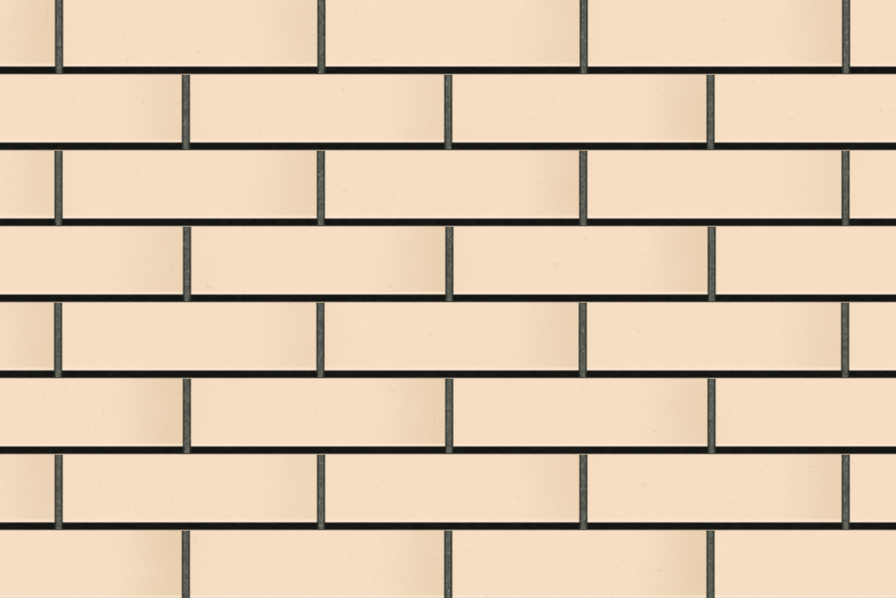
This texture is drawn by a Shadertoy shader. Its source:

```glsl
const vec2 PITCH = vec2(0.4387, 0.12705);      // brick plus joint, in canvas heights
const vec2 JOINT_HALF = vec2(0.0067, 0.0062);  // half widths: upright, level
const float FIRST_JOINT = 0.1176;              // first level joint below the top
const vec3 CREAM = vec3(0.965, 0.872, 0.768);
const vec3 TAN = vec3(0.905, 0.805, 0.680);
const vec3 GLAZE = vec3(0.985, 0.925, 0.850);
const vec3 BLACK = vec3(0.085, 0.090, 0.080);
const vec3 SHADOW = vec3(0.190, 0.200, 0.175);
const vec3 MORTAR = vec3(0.365, 0.370, 0.335);

float hash(vec2 p) {
    vec3 q = fract(p.xyx * vec3(0.1031, 0.1030, 0.0973));
    q += dot(q, q.yzx + 33.33);
    return fract((q.x + q.y) * q.z);
}

float valueNoise(vec2 p) {
    vec2 cell = floor(p), f = fract(p);
    f = f * f * (3.0 - 2.0 * f);
    return mix(mix(hash(cell), hash(cell + vec2(1, 0)), f.x),
               mix(hash(cell + vec2(0, 1)), hash(cell + vec2(1, 1)), f.x), f.y);
}

// Signed distance to the nearest of a set of evenly spaced bands
float bandDistance(float x, float pitch, float halfWidth) {
    return abs(mod(x + 0.5 * pitch, pitch) - 0.5 * pitch) - halfWidth;
}

float coverage(float d, float soft) {
    return 1.0 - smoothstep(-soft, soft, d);
}

// Face of one brick: side shading, cloudy tone, pale lower lip, faint pits
vec3 brickColor(vec2 p, vec2 id, float u, float aboveJoint, float offsetRow) {
    float strength = mix(0.35, 0.75, hash(id)) + 0.2 * offsetRow;
    float shade = strength * smoothstep(0.68, 1.0, u);
    shade += 0.22 * hash(id + 17.0) * (1.0 - smoothstep(0.0, 0.15, u));
    shade += 0.14 * (valueNoise(p * vec2(14.0, 22.0)) - 0.5);
    vec3 color = mix(CREAM, TAN, clamp(shade, 0.0, 1.0));
    float lip = smoothstep(0.0, 0.002, aboveJoint) * (1.0 - smoothstep(0.003, 0.007, aboveJoint));
    color = mix(color, GLAZE, 0.65 * lip);
    color *= 1.0 - 0.05 * smoothstep(0.93, 1.0, valueNoise(p * 150.0));
    return color + 0.008 * (valueNoise(p * 300.0) - 0.5);
}

// Upright joint: dark borders around a grainy grey core
vec3 mortarColor(vec2 p, float depth) {
    vec3 color = mix(SHADOW, MORTAR, smoothstep(0.0005, 0.0045, depth));
    float grain = valueNoise(p * vec2(320.0, 240.0));
    return color * (0.85 + 0.3 * grain) + 0.12 * smoothstep(0.9, 1.0, grain);
}

void mainImage(out vec4 fragColor, in vec2 fragCoord) {
    vec2 p = fragCoord / iResolution.y;
    p.y = 1.0 - p.y;
    float soft = max(0.0021, 0.9 / iResolution.y);

    // Each course ends at the lower edge of the level joint beneath it
    float course = (p.y - FIRST_JOINT - JOINT_HALF.y) / PITCH.y;
    float row = floor(course);
    float inCourse = fract(course) * PITCH.y;
    float offsetRow = 1.0 - mod(row, 2.0);
    float wobble = 0.0024 * (hash(vec2(row, 5.0)) - 0.5);
    float x = p.x - mix(0.0980, 0.3118, offsetRow) - wobble;

    // Joint distances
    float upright = bandDistance(x, PITCH.x, JOINT_HALF.x);
    float level = bandDistance(p.y - FIRST_JOINT, PITCH.y, JOINT_HALF.y);

    // Layers: brick, level joint, then upright joint over it
    float brick = x / PITCH.x;
    float aboveJoint = PITCH.y - 2.0 * JOINT_HALF.y - inCourse;
    vec3 color = brickColor(p, vec2(floor(brick), row), fract(brick), aboveJoint, offsetRow);
    vec3 levelColor = BLACK + 0.03 * (valueNoise(p * vec2(120.0, 300.0)) - 0.5);
    color = mix(color, levelColor, coverage(level, soft));
    float ends = smoothstep(0.0, soft, min(inCourse, PITCH.y - inCourse));
    color = mix(color, mortarColor(p, -upright), coverage(upright, soft) * ends);
    fragColor = vec4(color, 1.0);
}
```
